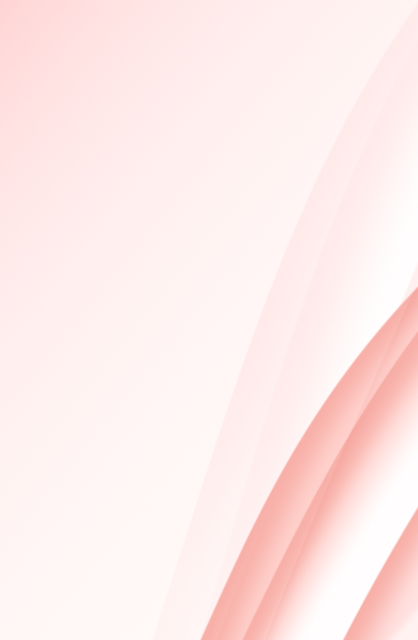
Write a WebGL 2 fragment shader that draws this background.

```glsl
#version 300 es
precision highp float;

#define CORNER_GLOW 0.16
#define GLOW_FALLOFF 1.9
#define VEIL_WIDTH 0.20
#define RIBBON_WIDTH 0.11
#define GRAIN 0.004
#define PAPER vec3(1.0, 0.99, 0.985)
#define WHITE vec3(1.0, 0.992, 0.992)
#define VEIL vec3(1.0, 0.918, 0.918)
#define BLUSH vec3(1.0, 0.82, 0.80)
#define CORAL vec3(0.97, 0.69, 0.66)

uniform vec2 u_resolution;
out vec4 outColor;

float hash(vec2 p) {
  return fract(sin(dot(p, vec2(127.1, 311.7))) * 43758.5453);
}

// Signed distance to the right of a rising curve x = start + slope*y + bend*y^power
float curve(vec2 p, float start, float slope, float bend, float power) {
  return p.x - (start + slope * p.y + bend * pow(p.y, power));
}

float cover(float d) {
  float w = fwidth(d);
  return smoothstep(-w, w, d);
}

// Sheet that starts at an edge and shades from one colour to another
vec3 fold(vec3 base, float d, vec3 edge, vec3 inner, float width) {
  vec3 sheet = mix(edge, inner, smoothstep(0.0, width, d));
  return mix(base, sheet, cover(d));
}

void main() {
  vec2 p = gl_FragCoord.xy / u_resolution;

  // Paper with a pink glow in the upper left
  float reach = 0.8 * p.x + 1.0 - p.y;
  float glow = CORNER_GLOW * exp(-GLOW_FALLOFF * reach);
  vec3 color = PAPER - vec3(0.0, glow, glow * 0.97);

  // Pale veil, two overlapping sheets
  float veilOuter = curve(p, 0.365, 0.49, 0.15, 4.0);
  float veilInner = curve(p, 0.478, 0.45, 0.13, 4.0);
  vec3 veilEdge = mix(vec3(1.0, 0.95, 0.948), VEIL, smoothstep(0.0, 0.5, p.y));
  color = fold(color, veilOuter, veilEdge, mix(veilEdge, WHITE, 0.35), 0.13);
  color = fold(color, veilInner, veilEdge, WHITE, VEIL_WIDTH);
  float sliver = curve(p, 0.62, 0.645, 0.0, 1.0);
  color = fold(color, sliver, mix(VEIL, WHITE, 0.3), VEIL, 0.06);

  // Coral ribbon: outer sheet with a tapering crease
  float ribbon = curve(p, 0.48, 0.68, 0.86, 3.0);
  color = fold(color, ribbon, CORAL, BLUSH, RIBBON_WIDTH);
  float crease = ribbon - 0.038 + 0.09 * p.y;
  float creaseFade = 1.0 - smoothstep(0.15, 0.38, p.y);
  float creaseShade = cover(crease) * exp(-max(crease, 0.0) * 30.0);
  color = mix(color, CORAL, 0.65 * creaseShade * creaseFade);

  // Inner sheet melting into white, broader toward the top
  float inner = curve(p, 0.58, 0.74, 0.56, 3.0);
  float melt = 0.15 + 0.16 * p.y;
  color = fold(color, inner, CORAL, BLUSH, melt * 0.55);
  color = mix(color, WHITE, smoothstep(melt * 0.2, melt, inner));

  // Soft seam crossing both sheets
  float seam = curve(p, 0.634, 0.60, 0.10, 2.0);
  float seamShade = cover(seam) * exp(-max(seam, 0.0) * 35.0);
  color = mix(color, color * vec3(0.99, 0.95, 0.95), seamShade * cover(ribbon));

  // Lower right ribbon and its pale underside
  float lower = curve(p, 0.821, 0.79, 0.35, 2.0);
  color = fold(color, lower, CORAL, vec3(1.0, 0.88, 0.875), 0.12);
  float underside = curve(p, 0.925, 1.3, 0.0, 1.0);
  color = mix(color, WHITE, 0.6 * smoothstep(-0.01, 0.03, underside));

  // Faint grain against banding
  color += GRAIN * (hash(floor(p * 512.0)) - 0.5);
  outColor = vec4(clamp(color, 0.0, 1.0), 1.0);
}
```
